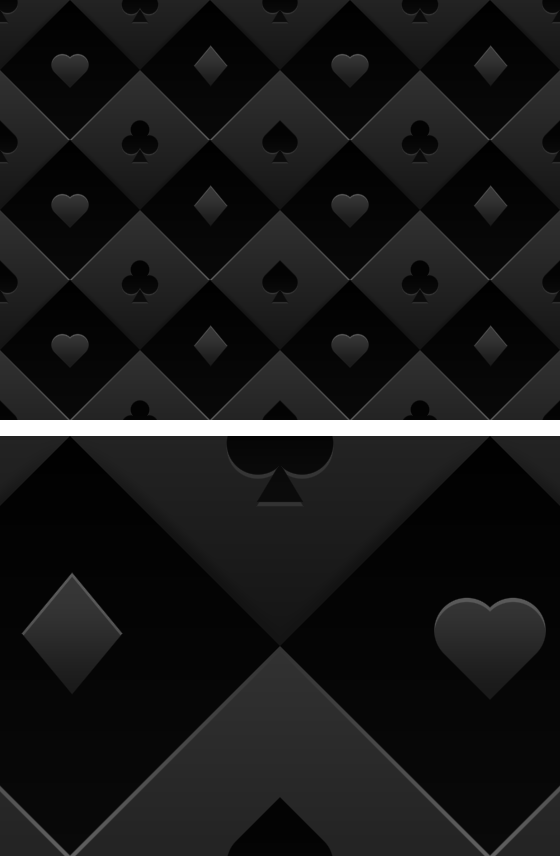
Top: the whole. Bottom: its middle third, enlarged.
A Shadertoy shader for this pattern:

```glsl
// Black and charcoal diamond checker with embossed card suits, 4 by 3 tiles.

// Heart with its tip at the origin, about 1.2 wide and 1.1 high
float heart(vec2 p) {
    p.x = abs(p.x);
    if (p.x + p.y > 1.0) return length(p - vec2(0.25, 0.75)) - sqrt(2.0) / 4.0;
    vec2 toNotch = p - vec2(0.0, 1.0);
    vec2 toSide = p - 0.5 * max(p.x + p.y, 0.0);
    return sqrt(min(dot(toNotch, toNotch), dot(toSide, toSide))) * sign(p.x - p.y);
}

float rhombus(vec2 p) {
    p = abs(p - vec2(0.005, 0.03));
    return (p.x / 0.12 + p.y / 0.145 - 1.0) * 0.092;
}

// Flared foot shared by spade and club
float stem(vec2 p) {
    float halfWidth = 0.055 - 0.6 * (p.y + 0.157);
    return max(max((abs(p.x) - halfWidth) * 0.86, -0.157 - p.y), p.y + 0.06);
}

float spade(vec2 p) {
    return min(heart(vec2(p.x, 0.14 - p.y) / 0.21) * 0.21, stem(p));
}

float club(vec2 p) {
    float top = length(p - vec2(0.0, 0.073)) - 0.067;
    float sides = length(vec2(abs(p.x) - 0.063, p.y + 0.033)) - 0.067;
    float core = length(p) - 0.035;
    return min(min(top, sides), min(core, stem(p)));
}

float raisedSuit(vec2 p, bool odd) {
    return odd ? rhombus(p) : heart((p + vec2(0.0, 0.128)) / 0.22) * 0.22;
}

float sunkenSuit(vec2 p, bool odd) {
    return odd ? club(p) : spade(p);
}

float cover(float dist, float pixel) {
    return clamp(0.5 - dist / pixel, 0.0, 1.0);
}

void mainImage(out vec4 fragColor, in vec2 fragCoord) {
    vec2 p = fragCoord / iResolution.xy * vec2(4.0, 3.0);
    float pixel = 1.3 * 4.0 / iResolution.x;

    // Local coordinates of the black and the charcoal diamonds
    vec2 black = fract(p) - 0.5;
    vec2 grey = fract(p + 0.5) - 0.5;
    bool oddBlack = mod(floor(p.x), 2.0) > 0.5;
    bool oddGrey = mod(floor(p.x + 0.5), 2.0) > 0.5;
    float edge = (abs(black.x) + abs(black.y) - 0.5) / sqrt(2.0);

    // Charcoal diamond, shaded along the upper sides of its black neighbours
    float greyTone = mix(0.08, 0.195, grey.y + 0.5);
    float shade = max(0.0, sin(6.2831853 * black.y));
    greyTone *= 1.0 - 0.3 * shade * (1.0 - smoothstep(0.0, 0.04, edge));

    // Sunken suit with a lit lower lip
    float sunken = cover(sunkenSuit(grey, oddGrey), pixel);
    float lip = cover(sunkenSuit(grey + vec2(0.0, 0.01), oddGrey), pixel) * (1.0 - sunken);
    greyTone += 0.08 * lip;
    greyTone = mix(greyTone, mix(0.045, 0.01, smoothstep(-0.16, 0.08, grey.y)), sunken);

    // Black diamond with a raised suit and its lit upper rim
    float blackTone = mix(0.035, 0.003, black.y + 0.5);
    float raised = cover(raisedSuit(black, oddBlack), pixel);
    float rim = raised * (1.0 - cover(raisedSuit(black + vec2(0.0, 0.01), oddBlack), pixel));
    float suitTone = mix(0.1, 0.21, smoothstep(-0.13, 0.13, black.y));
    blackTone = mix(blackTone, suitTone + 0.14 * rim, raised);

    // Bright bevel on the lower sides, strongest at the bottom corner
    float tone = mix(greyTone, blackTone, cover(edge, pixel));
    float bevel = cover(abs(edge - 0.004) - 0.005, pixel);
    tone += 0.24 * bevel * clamp(-2.0 * black.y, 0.0, 1.0);

    fragColor = vec4(vec3(tone), 1.0);
}
```
